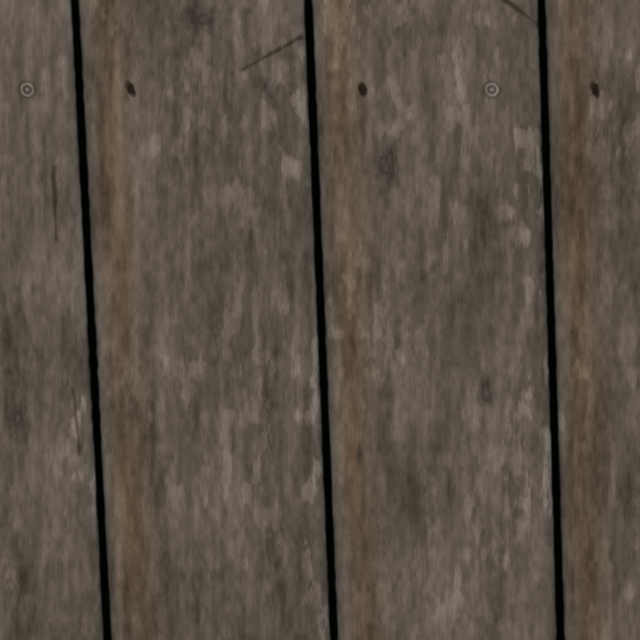
Write a WebGL 2 fragment shader that draws this texture.

```glsl
#version 300 es
precision highp float;

uniform vec2 u_resolution;
out vec4 outColor;

const vec3 DARK_WOOD = vec3(0.245, 0.213, 0.175);
const vec3 PALE_WOOD = vec3(0.475, 0.432, 0.388);
const vec3 GAP_BLACK = vec3(0.008, 0.007, 0.005);
const vec3 KNOT_GREY = vec3(0.18, 0.16, 0.145);
const vec3 HOLE_BROWN = vec3(0.10, 0.075, 0.05);
const vec3 METAL = vec3(0.55, 0.52, 0.48);
const float FASTENER_ROW = 0.86;

// Knots and stains: centre, radii
const vec4 KNOTS[6] = vec4[6](
  vec4(0.603, 0.740, 0.021, 0.050), vec4(0.029, 0.347, 0.022, 0.033),
  vec4(0.319, 0.968, 0.040, 0.034), vec4(0.417, 0.866, 0.022, 0.024),
  vec4(0.562, 0.290, 0.008, 0.016), vec4(0.760, 0.390, 0.014, 0.025));

// Splits: start, end
const vec4 SPLITS[4] = vec4[4](
  vec4(0.083, 0.740, 0.088, 0.625), vec4(0.115, 0.390, 0.124, 0.290),
  vec4(0.380, 0.892, 0.470, 0.942), vec4(0.775, 1.010, 0.840, 0.962));

float hash(vec2 p) {
  vec3 q = fract(p.xyx * vec3(0.1031, 0.1030, 0.0973));
  q += dot(q, q.yzx + 33.33);
  return fract((q.x + q.y) * q.z);
}

float noise(vec2 p) {
  vec2 cell = floor(p);
  vec2 f = fract(p);
  f = f * f * (3.0 - 2.0 * f);
  float low = mix(hash(cell), hash(cell + vec2(1, 0)), f.x);
  float high = mix(hash(cell + vec2(0, 1)), hash(cell + vec2(1, 1)), f.x);
  return mix(low, high, f.y);
}

float fbm(vec2 p) {
  float sum = 0.0;
  float weight = 0.533;
  for (int i = 0; i < 4; i++) {
    sum += weight * noise(p);
    p = p * 2.03 + 17.3;
    weight *= 0.5;
  }
  return sum;
}

float segmentDistance(vec2 p, vec2 a, vec2 b) {
  vec2 ab = b - a;
  return length(p - a - ab * clamp(dot(p - a, ab) / dot(ab, ab), 0.0, 1.0));
}

float disc(float distance, float radius, float soft) {
  return 1.0 - smoothstep(radius - soft, radius + soft, distance);
}

vec3 woodColor(vec2 p, float board, float across) {
  vec2 q = p + board * vec2(3.7, 5.1);
  q.x += 0.012 * (fbm(q * vec2(5.0, 4.0)) - 0.5);
  float tone = 0.48 + 0.5 * (fbm(q * vec2(9.0, 6.0)) - 0.5);
  tone += 0.75 * (fbm(q * vec2(75.0, 9.0)) - 0.5);
  tone += 0.55 * (fbm(q * vec2(130.0, 60.0)) - 0.5);

  // Flaked, bleached patches, heavier along the right side
  float patches = smoothstep(0.42, 0.68, fbm(q * vec2(7.0, 5.0) + 40.0));
  patches += 0.6 * smoothstep(0.75, 0.95, across);
  tone += 0.3 * patches * smoothstep(0.53, 0.72, fbm(q * vec2(65.0, 26.0) + 9.0));
  vec3 color = mix(DARK_WOOD, PALE_WOOD, clamp(tone, -0.15, 1.15));

  // Warm streaks by the left edge, cool grey weathering at both edges
  float streak = exp(-pow((across - 0.13) / 0.07, 2.0)) * fbm(q * vec2(40.0, 5.0));
  color *= mix(vec3(1.0), vec3(1.06, 0.94, 0.82), streak);
  float edge = min(across, 1.0 - across);
  color *= mix(vec3(0.86, 0.91, 0.96), vec3(1.0), smoothstep(0.01, 0.07, edge));
  return color;
}

vec3 addDamage(vec3 color, vec2 p) {
  float ragged = fbm(p * vec2(70.0, 40.0)) - 0.5;
  for (int i = 0; i < KNOTS.length(); i++) {
    float d = length((p - KNOTS[i].xy) / KNOTS[i].zw) + 1.6 * ragged;
    float rings = 0.75 + 0.25 * sin(d * 9.0);
    color = mix(color, KNOT_GREY, 0.62 * rings * disc(d, 0.75, 0.4));
  }
  for (int i = 0; i < SPLITS.length(); i++) {
    float d = segmentDistance(p, SPLITS[i].xy, SPLITS[i].zw) + 0.009 * ragged;
    color = mix(color, HOLE_BROWN, 0.55 * disc(d, 0.002, 0.004));
  }
  return color;
}

vec3 addFasteners(vec3 color, vec2 p, float board, float across, float pitch, float soft) {
  // One nail hole on each board
  vec2 hole = vec2((across - 0.22) * pitch, p.y - FASTENER_ROW);
  hole.x += 0.25 * hole.y;
  float d = length(hole * vec2(1.7, 1.0)) + 0.005 * (noise(p * 180.0) - 0.5);
  color = mix(color, HOLE_BROWN, 0.85 * disc(d, 0.011, 0.004 + soft));

  // A worn screw on every second board
  float hasScrew = mod(board, 2.0);
  d = length(vec2((across - 0.775) * pitch, p.y - FASTENER_ROW));
  float worn = 0.4 + 0.6 * noise(p * 150.0);
  color = mix(color, KNOT_GREY, 0.5 * hasScrew * disc(d, 0.014, 0.004));
  color = mix(color, METAL, hasScrew * worn * disc(abs(d - 0.009), 0.002, 0.001 + soft));
  return mix(color, METAL, 0.7 * hasScrew * disc(d, 0.003, 0.001 + soft));
}

void main() {
  vec2 p = gl_FragCoord.xy / u_resolution;
  float soft = 0.7 / min(u_resolution.x, u_resolution.y);

  // Leaning boards, slightly wider toward the top
  float pitch = mix(0.354, 0.3645, p.y);
  float position = (p.x - mix(0.168, 0.117, p.y)) / pitch;
  float board = floor(position);
  float across = fract(position);

  vec3 color = woodColor(p, board, across);
  color = addDamage(color, p);
  color = addFasteners(color, p, board, across, pitch, soft);

  // Dark gaps with a soft shaded rim
  float gap = min(across, 1.0 - across) * pitch + 0.0015 * (noise(p * vec2(20.0, 60.0)) - 0.5);
  color *= 1.0 - 0.4 * disc(gap, 0.007, 0.005);
  color = mix(color, GAP_BLACK, disc(gap, 0.0058, 0.0012 + soft));
  outColor = vec4(color, 1.0);
}
```
